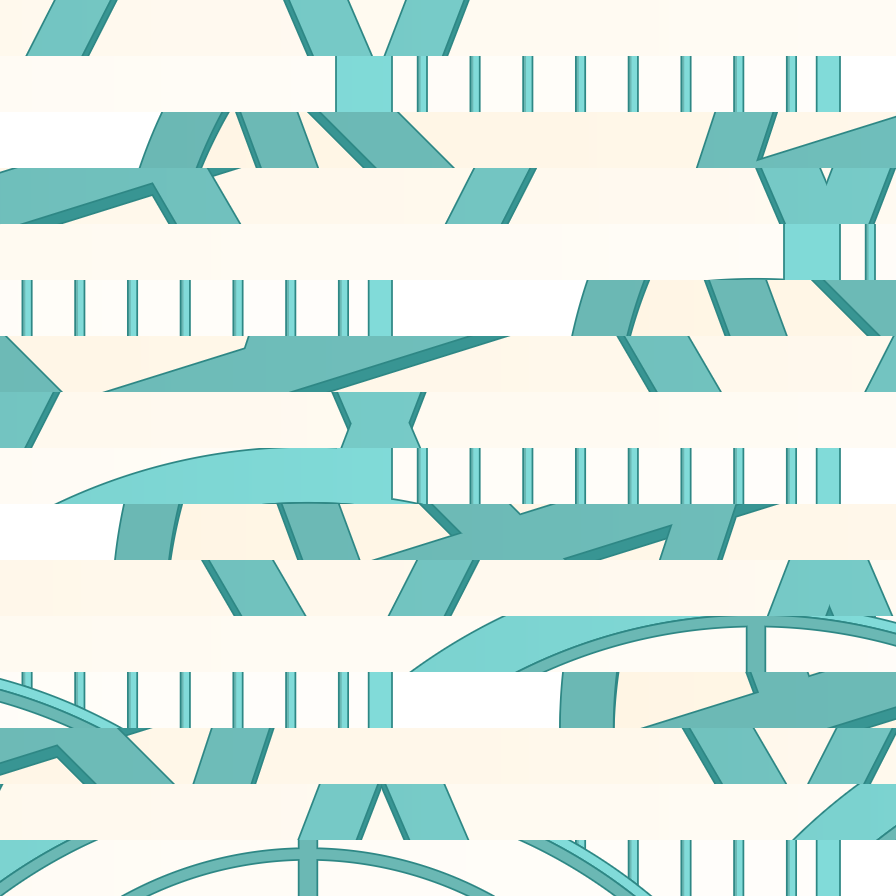
This pattern is drawn by a Shadertoy shader. Its source:

```glsl
// A long teal frieze of slanted beams, arches and a picket fence, folded into
// the canvas: it is cut into low rows that run on from strip to strip.
// Each shape is a distance function; the beams get a drop edge and all an outline.
#define CANVAS 768.0        // frieze units across the canvas
#define STRIPS 16.0         // strips down the canvas
#define FRIEZE_WIDTH 2688.0 // length of one row before it wraps
#define START 1152.0        // where along the frieze the first strip begins
#define DROP 10.0           // depth of the dark edge below the beams
#define OUTLINE 0.75        // half width of the outlines
#define PICKET_GAP 45.2     // spacing of the fence

const vec3 CREAM = vec3(1.0, 0.96, 0.89);
const vec3 PALE = vec3(1.0, 0.995, 0.985);
const vec3 TEAL = vec3(0.42, 0.72, 0.705);
const vec3 AQUA = vec3(0.505, 0.86, 0.85);
const vec3 DEEP = vec3(0.22, 0.585, 0.575);
const vec3 LINE = vec3(0.18, 0.53, 0.52);

// Slanted beams: centre at the top, slope, half width
const vec3 BEAMS[7] = vec3[7](
    vec3(212.7, 0.37, 24.5), vec3(259.5, 1.0, 33.5), vec3(653.8, -0.33, 24.9),
    vec3(890.5, 0.583, 27.5), vec3(1223.0, -0.51, 24.0),
    vec3(1425.0, 0.43, 25.3), vec3(1525.0, -0.385, 25.0));

const vec2 BOW_CENTRE = vec2(546.0, 240.0);
const vec2 ARCH_CENTRE = vec2(2184.0, 595.0);

float band(float x, float lo, float hi) {
    return max(lo - x, x - hi);
}

// Beams, the long shallow brace and the bow at the left end
float beamDist(vec2 p) {
    float d = band(length(p - BOW_CENTRE), 404.0, 450.0);
    d = max(d, p.x - BOW_CENTRE.x);
    float brace = abs(p.y - 317.4 + 0.313 * p.x) - 25.0;
    d = min(d, brace / length(vec2(1.0, 0.313)));
    for (int i = 0; i < 7; i++) {
        vec3 b = BEAMS[i];
        float beam = abs(p.x - b.x - b.y * p.y) - b.z;
        d = min(d, beam / length(vec2(1.0, b.y)));
    }
    return d;
}

// Pier, wall above the arch and the arch's light rim
float wallDist(vec2 p, float r) {
    float pier = band(p.x, 2208.0, 2256.0);
    float wall = min(pier, max(r - 500.0, p.x - 2256.0));
    return min(max(wall, 452.0 - r), band(r, 452.0, 461.0));
}

// Thin arches and the post between them
float traceryDist(vec2 p, float r) {
    float d = band(r, 442.0, 452.0);
    float inner = length(p - vec2(ARCH_CENTRE.x, 528.0));
    d = min(d, band(inner, 319.0, 329.0));
    return min(d, max(abs(p.x - ARCH_CENTRE.x) - 8.0, r - 447.0));
}

float cover(float d, float px) {
    return clamp(0.5 - d / px, 0.0, 1.0);
}

// Fills a shape and strokes its edge
vec3 paint(vec3 col, vec3 fill, float d, float px) {
    col = mix(col, fill, cover(d, px));
    return mix(col, LINE, cover(abs(d) - OUTLINE, px));
}

void mainImage(out vec4 fragColor, in vec2 fragCoord) {
    vec2 uv = fragCoord / iResolution.xy;
    float px = CANVAS / iResolution.y;

    // Unfold the strips into one position on the frieze, y pointing down
    float down = (1.0 - uv.y) * STRIPS;
    float along = (floor(down) + uv.x) * CANVAS + START;
    float row = floor(along / FRIEZE_WIDTH);
    vec2 p = vec2(along - row * FRIEZE_WIDTH,
                  (row + fract(down)) * CANVAS / STRIPS);
    float r = length(p - ARCH_CENTRE);

    // Ground, left white beyond both ends
    vec3 col = mix(CREAM, PALE, p.x / FRIEZE_WIDTH);
    float outside = min(450.0 - length(p - BOW_CENTRE), 0.0);
    float blank = p.x < BOW_CENTRE.x ? outside : 2640.0 - p.x;
    col = mix(col, vec3(1.0), cover(blank + 0.5 * px, px));

    // Fence and end post, hidden inside the arch
    float i = clamp(round((p.x - 2282.0) / PICKET_GAP), 0.0, 7.0);
    float x = p.x - 2282.0 - i * PICKET_GAP;
    float picket = max(abs(x) - 4.0, 461.0 - r);
    col = paint(col, mix(TEAL, AQUA, cover(-x - 1.5, px)), picket, px);
    float endPost = max(band(p.x, 2620.0, 2640.0), 461.0 - r);
    col = paint(col, AQUA, endPost, px);

    // Beams over their dark drop edge, brightening to the right
    vec3 tint = mix(TEAL, AQUA, pow(clamp(p.x / 2300.0, 0.0, 1.0), 1.5));
    col = paint(col, DEEP, beamDist(p - vec2(0.0, DROP)), px);
    col = paint(col, tint, beamDist(p), px);

    // Arch
    col = paint(col, tint, wallDist(p, r), px);
    col = paint(col, TEAL, traceryDist(p, r), px);

    fragColor = vec4(col, 1.0);
}
```
